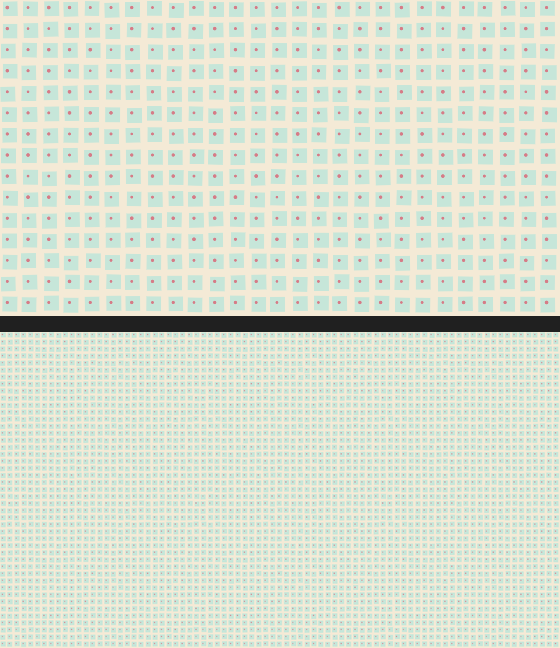
Top: one tile. Bottom: repeated 3 by 3.
Reproduce this pattern procedurally as a Shadertoy shader.

```glsl
const vec2 GRID = vec2(27.0, 15.0);
const vec3 CREAM = vec3(0.957, 0.918, 0.839);
const vec3 MINT = vec3(0.776, 0.902, 0.851);
const vec3 ROSE = vec3(0.840, 0.485, 0.530);

// Four independent values in 0..1 for one cell
vec4 hash4(vec2 cell) {
    vec4 q = fract(cell.xyxy * vec4(0.1031, 0.1030, 0.0973, 0.1099));
    q += dot(q, q.wzxy + 33.33);
    return fract((q.xxyz + q.yzzw) * q.zywx);
}

mat2 rotation(float angle) {
    float c = cos(angle), s = sin(angle);
    return mat2(c, -s, s, c);
}

float boxDistance(vec2 p, float halfSide) {
    vec2 d = abs(p) - halfSide;
    return length(max(d, 0.0)) + min(max(d.x, d.y), 0.0);
}

float coverage(float dist, float pixel) {
    return 1.0 - smoothstep(-0.5 * pixel, 0.5 * pixel, dist);
}

void mainImage(out vec4 fragColor, in vec2 fragCoord) {
    // Lengths are measured in row heights
    vec2 grid = fragCoord / iResolution.xy * GRID;
    vec2 cellSize = vec2(iResolution.x / iResolution.y * GRID.y / GRID.x, 1.0);
    vec2 local = fract(grid) * cellSize;
    float pixel = GRID.y / iResolution.y;

    // Wrapped cell index keeps the variation periodic
    vec2 cell = mod(floor(grid), GRID);
    vec4 placing = hash4(cell + 3.0);
    vec4 sizing = hash4(cell + 71.0);

    // Loosely placed, slightly tilted squares
    vec2 squareCentre = vec2(0.44, 0.565) * cellSize + (placing.xy - 0.5) * 0.125;
    float tilt = (placing.z - 0.5) * 0.05;
    float halfSide = 0.349 + (sizing.x - 0.5) * 0.012;
    float square = boxDistance(rotation(tilt) * (local - squareCentre), halfSide);

    // Dots of varied size on the regular lattice
    vec2 dotCentre = vec2(0.352, 0.642) * cellSize;
    float radius = mix(0.061, 0.089, sizing.y);
    float spot = length(local - dotCentre) - radius;

    vec3 color = mix(CREAM, MINT, coverage(square, pixel));
    color = mix(color, ROSE, coverage(spot, pixel));
    fragColor = vec4(color, 1.0);
}
```
